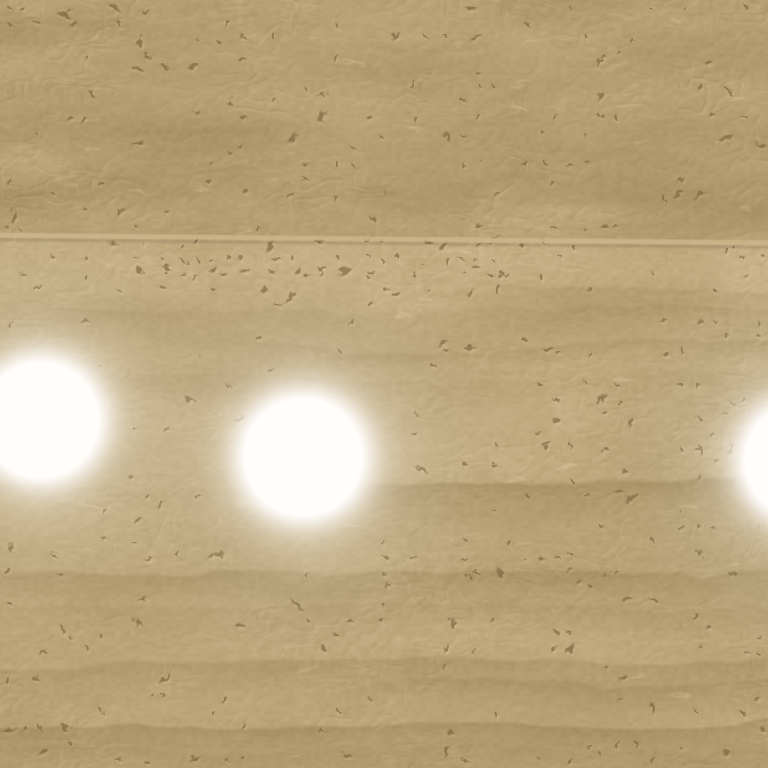
Write a Shadertoy shader that draws this texture.

```glsl
// Polished travertine wall: two slabs with a thin joint, layered veins, pits and three lamp glares.

const int BANDS = 12;
// Each layer: top edge, fade depth, left limit, darkness.
const vec4 LAYERS[BANDS] = vec4[BANDS](
    vec4(0.600, 0.050, -1.0, 0.45), vec4(0.625, 0.060, 0.67, 0.75),
    vec4(0.552, 0.013, 0.32, 0.80), vec4(0.510, 0.030, -1.0, 0.35),
    vec4(0.372, 0.070, 0.49, 1.20), vec4(0.370, 0.022, -1.0, 0.40),
    vec4(0.254, 0.045, -1.0, 1.10), vec4(0.212, 0.020, -1.0, 0.50),
    vec4(0.142, 0.045, -1.0, 1.00), vec4(0.113, 0.020, 0.55, 0.80),
    vec4(0.055, 0.060, -1.0, 1.40), vec4(0.020, 0.030, -1.0, 0.40));

vec2 hash2(vec2 p) {
    vec3 q = fract(p.xyx * vec3(0.1031, 0.1030, 0.0973));
    q += dot(q, q.yzx + 33.33);
    return fract((q.xx + q.yz) * q.zy);
}

float noise(vec2 p) {
    vec2 i = floor(p), f = fract(p);
    f = f * f * (3.0 - 2.0 * f);
    float low = mix(hash2(i).x, hash2(i + vec2(1, 0)).x, f.x);
    float high = mix(hash2(i + vec2(0, 1)).x, hash2(i + vec2(1, 1)).x, f.x);
    return mix(low, high, f.y);
}

float fbm(vec2 p) {
    float sum = 0.0, gain = 0.5;
    for (int i = 0; i < 4; i++) {
        sum += gain * noise(p);
        p = p * 2.03 + 17.7;
        gain *= 0.5;
    }
    return sum / 0.9375;
}

// Thin curled ridges along the mid level of warped noise.
float curls(vec2 p) {
    vec2 q = p * vec2(42.0, 68.0);
    q += 1.6 * vec2(noise(q * 0.6 + 5.0), noise(q * 0.6 + 31.0));
    return 1.0 - smoothstep(0.0, 0.16, abs(noise(q) * 0.65 + noise(q * 2.1) * 0.35 - 0.5));
}

// Sum of dark layers, each crisp above and fading below.
float layerShade(vec2 p) {
    float sway = (fbm(vec2(p.x * 3.5, p.y * 9.0)) - 0.5) * 0.040
               + (noise(p * vec2(24.0, 30.0)) - 0.5) * 0.007;
    float shade = 0.0;
    for (int i = 0; i < BANDS; i++) {
        vec4 layer = LAYERS[i];
        float below = layer.x - p.y - sway;
        float reach = smoothstep(layer.z - 0.08, layer.z + 0.08, p.x);
        shade += layer.w * reach * smoothstep(-0.003, 0.004, below) * exp(-max(below, 0.0) / layer.y);
    }
    return shade;
}

// Scattered ragged slots; density is the share of cells that hold one.
float pits(vec2 p, float cells, float density, float seed) {
    vec2 g = p * cells, id = floor(g);
    vec2 place = hash2(id + seed), kind = hash2(id + seed + 71.0);
    vec2 d = fract(g) - mix(vec2(0.3), vec2(0.7), place);
    float turn = (kind.x - 0.5) * 2.6;
    d = mat2(cos(turn), sin(turn), -sin(turn), cos(turn)) * d;
    d += (vec2(noise(g * 6.0), noise(g * 6.0 + 40.0)) - 0.5) * 0.22;
    float slot = length(d * vec2(mix(0.45, 0.9, kind.y), 1.6));
    return step(hash2(id + seed + 133.0).x, density) * (1.0 - smoothstep(0.06, 0.18, slot));
}

// Blown-out lamp core with a soft halo.
float glare(vec2 p, vec2 centre, float radius) {
    float d = length(p - centre);
    return 1.0 / (1.0 + pow(d / radius, 7.0)) + 0.28 * exp(-d * d / 0.018);
}

void mainImage(out vec4 fragColor, in vec2 fragCoord) {
    vec2 p = fragCoord / iResolution.xy;
    float joint = p.y - mix(0.694, 0.684, p.x);
    float upper = smoothstep(-0.002, 0.002, joint);

    // Broad tone: streaked upper slab, layered lower slab.
    float streaks = fbm(p * vec2(4.0, 24.0) + 3.0) - 0.5;
    float clouds = fbm(p * vec2(7.0, 15.0) + 50.0) - 0.5;
    float upperTone = -0.30 + streaks * 2.0 + clouds * 1.2;
    float paleBelowJoint = 0.30 * exp(-pow((p.y - 0.655) / 0.03, 2.0));
    float lowerTone = 0.55 + paleBelowJoint - layerShade(p) + streaks * 0.9 + clouds * 0.9;
    float tone = mix(lowerTone, upperTone, upper);

    // Embossed curls and fine grain.
    float patches = smoothstep(0.38, 0.65, fbm(p * vec2(9.0, 17.0) + 90.0));
    float relief = curls(p) - curls(p + vec2(0.0025, -0.003));
    tone += relief * mix(0.22, 0.50, patches) * mix(0.75, 1.0, upper);
    tone += curls(p * 0.8 + 4.0) * patches * 0.28;
    tone += (noise(p * vec2(150.0, 210.0)) - 0.5) * 0.55;

    // Pale horizontal flecks and dark pits with lit rims.
    float flecks = pits(p * vec2(0.5, 1.3), 28.0, 0.05, 9.0);
    float cluster = exp(-pow((p.y - 0.658) / 0.022, 2.0))
                  * smoothstep(0.10, 0.20, p.x) * (1.0 - smoothstep(0.66, 0.74, p.x));
    float density = 0.07 + 0.08 * patches + 0.42 * cluster;
    float holes = 0.0, rims = 0.0;
    for (int i = 0; i < 2; i++) {
        float cells = 30.0 + 19.0 * float(i), seed = 13.0 + 40.0 * float(i);
        holes = max(holes, pits(p, cells, density, seed));
        rims = max(rims, pits(p + vec2(-0.002, 0.004), cells, density, seed));
    }
    tone += flecks * 0.9 + rims * (1.0 - holes) * 0.6;

    vec3 stone = vec3(0.715, 0.625, 0.452) + tone * vec3(0.050, 0.051, 0.054);
    stone = mix(stone, vec3(0.47, 0.38, 0.22), holes * 0.62);

    // Pale joint with a faint shadow under it.
    stone *= 1.0 - 0.10 * exp(-pow((joint + 0.006) / 0.0025, 2.0));
    stone = mix(stone, vec3(0.80, 0.71, 0.54), 0.85 * (1.0 - smoothstep(0.0015, 0.0045, abs(joint))));

    // Reflected lamps.
    float light = glare(p, vec2(0.053, 0.453), 0.090)
                + glare(p, vec2(0.395, 0.405), 0.092)
                + glare(p, vec2(1.045, 0.400), 0.090);
    light *= 1.0 - 0.8 * upper;
    fragColor = vec4(mix(stone, vec3(1.0, 0.995, 0.985), clamp(light, 0.0, 1.0)), 1.0);
}
```
